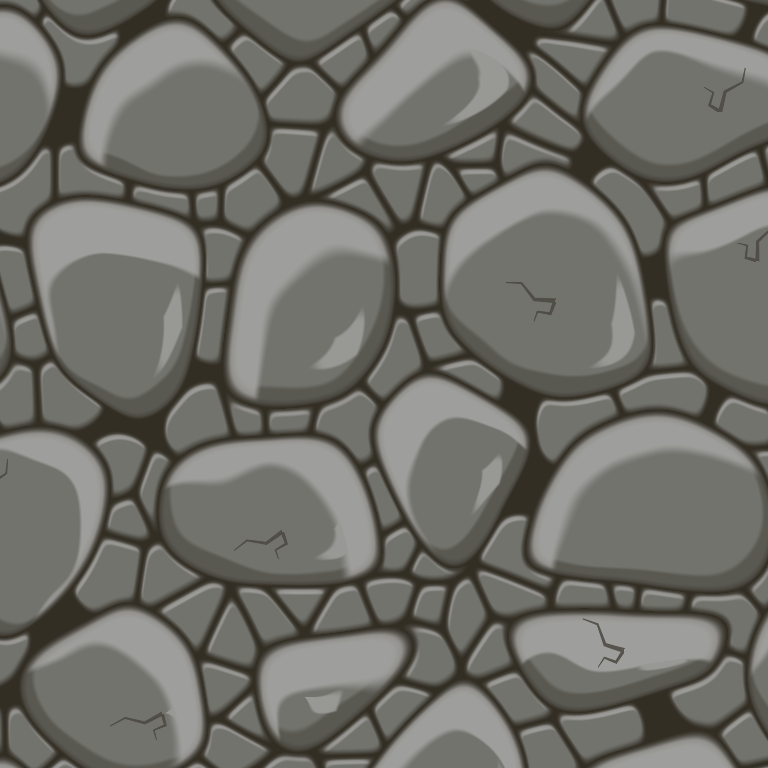
Write a Shadertoy shader that draws this texture.

```glsl
const vec3 LIGHT = vec3(0.62, 0.62, 0.61);
const vec3 SOFT_LIGHT = vec3(0.54, 0.53, 0.51);
const vec3 FACE = vec3(0.45, 0.45, 0.43);
const vec3 SHADE = vec3(0.35, 0.35, 0.32);
const vec3 DEEP = vec3(0.29, 0.28, 0.25);
const vec3 GAP = vec3(0.20, 0.18, 0.14);
const vec2 BOULDER_GRID = vec2(0.30, 0.25);
const float PEBBLE_GRID = 0.06;
const int MAX_PEBBLES = 25;

float hash(vec2 c) {
    vec3 v = fract(c.xyx * 0.1031);
    v += dot(v, v.yzx + 33.33);
    return fract((v.x + v.y) * v.z);
}

vec2 hash2(vec2 c) {
    return vec2(hash(c + 17.3), hash(c + 71.9));
}

float noise(vec2 p) {
    vec2 i = floor(p), f = fract(p);
    f = f * f * (3.0 - 2.0 * f);
    return mix(mix(hash(i), hash(i + vec2(1, 0)), f.x),
               mix(hash(i + vec2(0, 1)), hash(i + vec2(1, 1)), f.x), f.y);
}

// Boulders: rounded cells of a weighted Voronoi diagram (xy centre, z weight)
vec3 boulder(vec2 cell) {
    vec2 stagger = vec2(0.5 * mod(cell.y, 2.0), 0.0);
    vec2 centre = cell + 0.5 + stagger + 0.6 * (hash2(cell) - 0.5);
    return vec3(centre * BOULDER_GRID, 0.012 * hash(cell + 5.0));
}

float power(vec2 p, vec3 site) {
    vec2 d = p - site.xy;
    return dot(d, d) - site.z;
}

vec2 nearestBoulder(vec2 p) {
    vec2 base = floor(p / BOULDER_GRID), best = base;
    float bestPower = 1e3;
    for (int y = -1; y <= 1; y++)
    for (int x = -1; x <= 1; x++) {
        vec2 cell = base + vec2(x, y);
        float d = power(p, boulder(cell));
        if (d < bestPower) { bestPower = d; best = cell; }
    }
    return best;
}

// Smooth distance to the rim, positive inside the boulder
float boulderDepth(vec2 p, vec2 cell) {
    const float ROUND = 0.02;
    vec3 site = boulder(cell);
    float own = power(p, site), sum = 0.0;
    for (int y = -1; y <= 1; y++)
    for (int x = -1; x <= 1; x++) {
        if (x == 0 && y == 0) continue;
        vec3 other = boulder(cell + vec2(x, y));
        float d = 0.5 * (power(p, other) - own) / distance(other.xy, site.xy);
        sum += exp(-d / ROUND);
    }
    return -ROUND * log(sum) - 0.008 - 0.03 * noise(p * 5.0);
}

float boulderGap(vec2 p) {
    return -boulderDepth(p, nearestBoulder(p));
}

// Pebbles: rounded cells squeezed between the boulders
float pebbleDepth(vec2 p, vec2 seed, vec2 seeds[MAX_PEBBLES], int count) {
    const float ROUND = 0.004;
    float sum = exp((0.004 - boulderGap(p)) / ROUND)
              + exp((distance(p, seed) - 0.065) / ROUND);
    for (int i = 0; i < count; i++) {
        vec2 other = seeds[i];
        if (other == seed) continue;
        float d = dot(p - 0.5 * (seed + other), normalize(seed - other));
        sum += exp((0.003 - d) / ROUND);
    }
    return -ROUND * log(sum);
}

// Tapered zigzag running from the origin along an angle
float crack(vec2 q, float angle, float len) {
    vec2 dir = vec2(cos(angle), sin(angle));
    float along = dot(q, dir) / len;
    float side = dot(q, vec2(-dir.y, dir.x)) + 0.02 * abs(fract(along * 1.4) - 0.5) - 0.01;
    float width = 0.0022 * (1.0 - along);
    float ends = step(0.0, along) * step(along, 1.0);
    return ends * (1.0 - smoothstep(width, width + 0.0015, abs(side)));
}

// Light streak following the rim on the right-hand side
float streak(vec2 q, float depth, float angle) {
    float taper = 1.0 - abs(atan(q.y, q.x) - angle) / 0.8;
    float width = 0.014 * taper;
    float band = 1.0 - smoothstep(width - 0.002, width + 0.002, abs(depth - 0.034));
    return band * smoothstep(0.0, 0.4, taper);
}

// Cel shading from the rim depth and the depths shifted to and from the light
vec3 shadeStone(float depth, float lightSide, float darkSide, float blur, float rim, float glow) {
    vec3 lit = mix(SOFT_LIGHT, LIGHT, smoothstep(0.0, rim * 2.0, depth));
    vec3 col = mix(SHADE, FACE, smoothstep(-0.003, 0.003, darkSide));
    float light = 1.0 - smoothstep(-blur, blur, lightSide);
    col = mix(col, lit, max(light, glow));
    return mix(DEEP, col, smoothstep(0.0, rim, depth));
}

vec3 boulderColour(vec2 p, vec2 cell, float depth) {
    vec2 q = p - boulder(cell).xy, rnd = hash2(cell + 40.0);
    float tilt = 1.6 * (rnd.x - 0.5);
    vec2 toLight = vec2(sin(tilt), cos(tilt));
    vec2 wobble = vec2(0.0, 0.03 * (noise(p * 14.0) - 0.5));
    float lightSide = boulderDepth(p + toLight * (0.045 + 0.035 * rnd.y) + wobble, cell);
    float darkSide = boulderDepth(p - toLight * 0.024 + 0.5 * wobble, cell);
    float blur = mix(0.002, 0.014, pow(noise(p * 6.0 + 9.0), 2.0));
    float glow = 0.85 * step(0.35, rnd.y) * streak(q, depth, rnd.x - 0.8);
    vec3 col = shadeStone(depth, lightSide, darkSide, blur, 0.007, glow);
    float angle = 6.283 * rnd.y;
    float lines = max(crack(q, angle, 0.065), crack(q, angle + 1.0, 0.035));
    return mix(col, DEEP, 0.85 * lines * step(0.4, rnd.x));
}

vec4 pebbleLayer(vec2 p) {
    vec2 seeds[MAX_PEBBLES];
    vec2 base = floor(p / PEBBLE_GRID), seed = vec2(0.0);
    int count = 0;
    float best = 1e3;
    for (int y = -2; y <= 2; y++)
    for (int x = -2; x <= 2; x++) {
        vec2 cell = base + vec2(x, y);
        vec2 s = (cell + 0.1 + 0.8 * hash2(cell + 90.0)) * PEBBLE_GRID;
        if (boulderGap(s) < 0.007) continue;
        seeds[count++] = s;
        float d = distance(p, s);
        if (d < best) { best = d; seed = s; }
    }
    if (count == 0) return vec4(GAP, -1.0);
    float depth = pebbleDepth(p, seed, seeds, count);
    float lightSide = pebbleDepth(p + vec2(-0.003, 0.008), seed, seeds, count);
    float darkSide = pebbleDepth(p + vec2(0.002, -0.005), seed, seeds, count);
    return vec4(shadeStone(depth, lightSide, darkSide, 0.002, 0.004, 0.0), depth);
}

void mainImage(out vec4 fragColor, in vec2 fragCoord) {
    vec2 p = fragCoord / iResolution.y + 3.0;
    p += 0.014 * (vec2(noise(p * 9.0), noise(p * 9.0 + 31.0)) - 0.5);
    vec2 cell = nearestBoulder(p);
    float depth = boulderDepth(p, cell);
    vec4 stone = depth > -0.003 ? vec4(boulderColour(p, cell, depth), depth) : pebbleLayer(p);
    vec3 col = mix(GAP, stone.rgb, smoothstep(-0.003, 0.002, stone.w));
    fragColor = vec4(col, 1.0);
}
```
